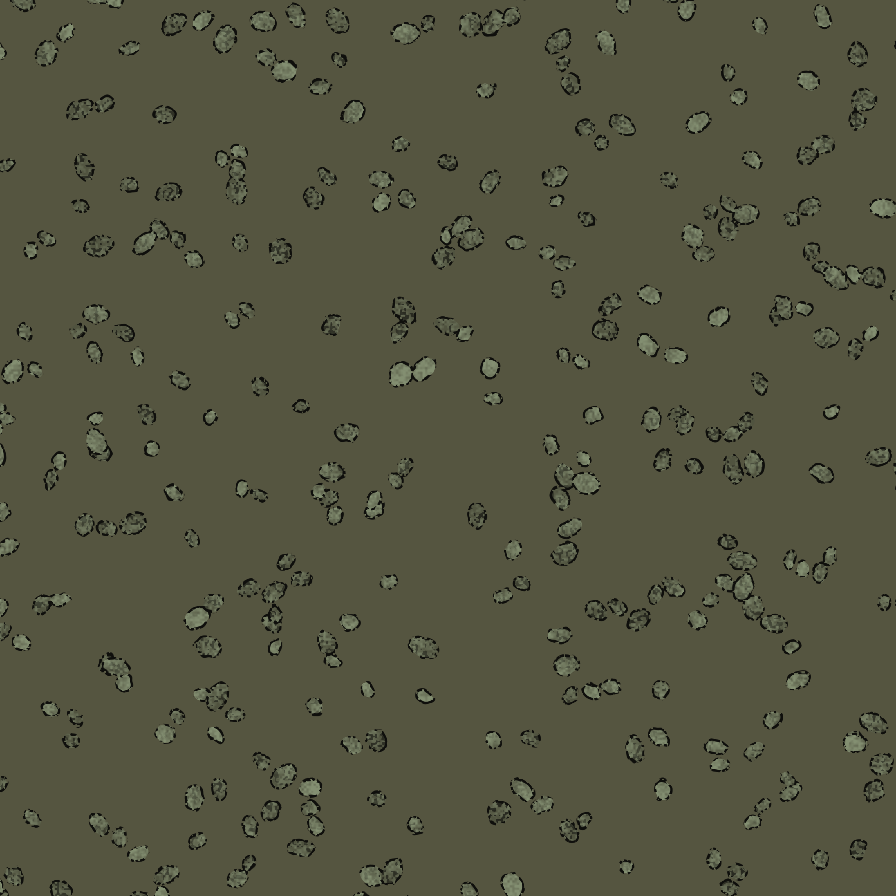
Write a Shadertoy shader that draws this pattern.

```glsl
const vec3 GROUND = vec3(0.333, 0.333, 0.252);
const vec3 RIM    = vec3(0.060, 0.060, 0.048);
const vec3 SHADE  = vec3(0.315, 0.325, 0.248);
const vec3 PALE   = vec3(0.515, 0.560, 0.445);

const float CELLS = 16.0;        // clusters per canvas side
const float RIM_WIDTH = 0.0027;
const float TAU = 6.2832;

vec4 hash4(vec2 p) {
    vec4 q = fract(p.xyxy * vec4(0.1031, 0.1030, 0.0973, 0.1099));
    q += dot(q, q.wzxy + 33.33);
    return fract((q.xxyz + q.yzzw) * q.zywx);
}

float valueNoise(vec2 p) {
    vec2 i = floor(p), f = fract(p);
    f = f * f * (3.0 - 2.0 * f);
    float low  = mix(hash4(i).x, hash4(i + vec2(1, 0)).x, f.x);
    float high = mix(hash4(i + vec2(0, 1)).x, hash4(i + vec2(1, 1)).x, f.x);
    return mix(low, high, f.y);
}

vec2 direction(float turn) {
    return vec2(cos(TAU * turn), sin(TAU * turn));
}

vec2 rotate(vec2 p, float turn) {
    vec2 d = direction(turn);
    return vec2(dot(p, d), dot(p, vec2(-d.y, d.x)));
}

// Approximate signed distance to an ellipse
float ellipseDistance(vec2 p, vec2 radii) {
    float k = max(length(p / radii), 0.001);
    return k * (k - 1.0) / max(length(p / (radii * radii)), 0.0001);
}

float grainSize(vec4 rnd) {
    return mix(0.0088, 0.0146, pow(rnd.y, 1.3));
}

// One oval grain: speckled body, sloping tone and a broken dark rim
vec3 paintGrain(vec3 under, vec2 p, vec2 centre, vec4 rnd,
                float speckle, float gaps, float wobble, float soft) {
    float size = grainSize(rnd);
    float stretch = sqrt(mix(1.12, 1.55, rnd.z));
    vec2 q = rotate(p - centre, rnd.x);
    float d = ellipseDistance(q, size * vec2(stretch, 1.0 / stretch));
    d += (wobble - 0.5) * 0.003;

    // Body tone, with dark flecks on the dimmer grains
    float slope = dot(q, direction(rnd.z * 7.0)) / size;
    float tone = 0.12 + 0.68 * rnd.w + 0.25 * slope + 0.7 * (speckle - 0.5);
    vec3 body = mix(SHADE, PALE, clamp(tone, 0.0, 1.0));
    float fleck = smoothstep(0.60, 0.74, gaps) * (1.0 - rnd.w);
    body = mix(body, RIM, 0.65 * fleck);

    float inside = 1.0 - smoothstep(-soft, soft, d + 0.5 * RIM_WIDTH);
    float band = abs(d + 0.5 * RIM_WIDTH) - 0.5 * RIM_WIDTH;
    float rim = 1.0 - smoothstep(-soft, soft, band);
    vec3 col = mix(under, body, inside);
    return mix(col, RIM, rim * smoothstep(0.37, 0.50, gaps));
}

// Up to three touching grains belonging to one grid cell
vec3 paintCluster(vec3 col, vec2 p, vec2 cell,
                  float speckle, float gaps, float wobble, float soft) {
    vec4 place = hash4(cell + 61.0);
    if (place.z > 0.80) return col;
    vec2 centre = (cell + place.xy) / CELLS;
    float parentSize = 0.0;
    float turn = place.w;
    for (int i = 0; i < 3; i++) {
        vec2 seed = cell + 37.0 * float(i);
        vec4 rnd = hash4(seed + vec2(11.0, 211.0));
        vec4 link = hash4(seed + vec2(307.0, 17.0));
        vec2 spot = centre;
        if (i == 0) {
            parentSize = grainSize(rnd);
        } else {
            if (link.x > 0.20) continue;
            turn += 0.25 + 0.4 * link.y;
            float reach = (parentSize + grainSize(rnd)) * mix(0.9, 1.3, link.z);
            spot += direction(turn) * reach;
        }
        col = paintGrain(col, p, spot, rnd, speckle, gaps, wobble, soft);
    }
    return col;
}

void mainImage(out vec4 fragColor, in vec2 fragCoord) {
    vec2 p = fragCoord / iResolution.y;
    float soft = 0.5 / iResolution.y;

    // Fine textures shared by all grains
    float speckle = valueNoise(p * 370.0 + 19.0);
    float gaps = valueNoise(p * 400.0 + 83.0);
    float wobble = valueNoise(p * 150.0 + 47.0);

    // Scatter clusters from the surrounding cells
    vec3 col = GROUND;
    vec2 home = floor(p * CELLS);
    for (int y = -1; y <= 1; y++) {
        for (int x = -1; x <= 1; x++) {
            vec2 cell = home + vec2(x, y);
            col = paintCluster(col, p, cell, speckle, gaps, wobble, soft);
        }
    }
    fragColor = vec4(col, 1.0);
}
```
